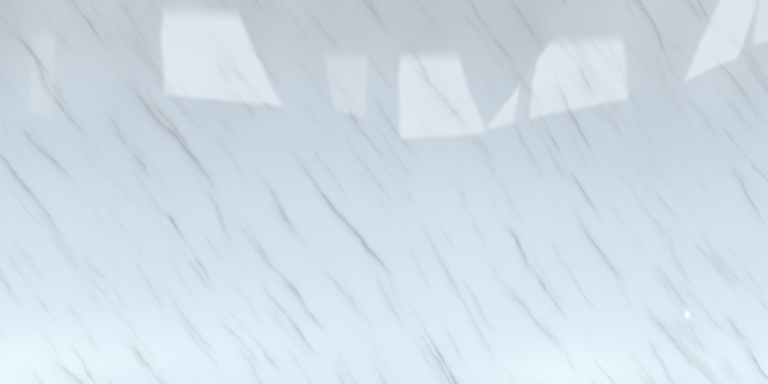
A WebGL 2 fragment shader for this texture:

```glsl
#version 300 es
precision highp float;
// Polished pale marble with slanting grey veins and soft window reflections.
uniform vec2 u_resolution;
out vec4 outColor;

float hash(vec2 p) {
  vec3 q = fract(p.xyx * vec3(0.1031, 0.1030, 0.0973));
  q += dot(q, q.yzx + 33.33);
  return fract((q.x + q.y) * q.z);
}

float noise(vec2 p) {
  vec2 i = floor(p), f = fract(p);
  f = f * f * (3.0 - 2.0 * f);
  return mix(mix(hash(i), hash(i + vec2(1, 0)), f.x),
             mix(hash(i + vec2(0, 1)), hash(i + vec2(1, 1)), f.x), f.y);
}

float fbm(vec2 p) {
  float sum = 0.0, amp = 0.5;
  for (int i = 0; i < 4; i++) {
    sum += amp * noise(p);
    p = p * 2.03 + 17.7;
    amp *= 0.5;
  }
  return sum;
}

// Coordinates running along (x) and across (y) the grain.
vec2 toGrain(vec2 p) {
  return vec2(dot(p, vec2(0.57, -0.82)), dot(p, vec2(0.82, 0.57)));
}

// One layer of broken veins, at most one per cell.
float veinLayer(vec2 p, float gap, float len, float seed) {
  vec2 g = toGrain(p) + seed * 3.7;
  g.y += 0.07 * (noise(p * 3.0 + seed) - 0.5) + 0.022 * (fbm(p * 13.0 + seed) - 0.5);
  float column = floor(g.y / gap);
  float along = g.x / len + 7.0 * hash(vec2(column, seed));
  vec2 id = vec2(floor(along), column + 31.0 * seed);
  float s = fract(along), cell = fract(g.y / gap) - 0.5;
  float tilt = (hash(id + 5.1) - 0.5) * 0.12 * len;
  float across = (cell - 0.4 * (hash(id) - 0.5)) * gap + tilt * (s - 0.5);
  float fade = smoothstep(0.0, 0.4, s) * smoothstep(1.0, 0.65, s) * smoothstep(0.5, 0.36, abs(cell));
  float broken = smoothstep(0.25, 0.65, fbm(vec2(g.x * 13.0, g.y * 45.0)));
  float core = exp(-abs(across) / (0.0018 + 0.003 * noise(g * 17.0)));
  float halo = exp(-abs(across + 0.005) / 0.011);
  return fade * (0.25 + 0.75 * hash(id + 9.3)) * (core * (0.25 + 0.75 * broken) + 0.38 * halo * broken);
}

// Soft reflected pane; each side leans on its own and the base is tilted.
float pane(vec2 p, vec2 low, vec2 high, vec2 lean, float tilt) {
  float soft = 0.009, rise = p.y - low.y;
  float left = smoothstep(-soft, soft, p.x - low.x - lean.x * rise);
  float right = smoothstep(-soft, soft, high.x + lean.y * rise - p.x);
  float base = smoothstep(-soft, soft, rise - tilt * (p.x - low.x));
  return left * right * base * smoothstep(0.0, 0.05, high.y - p.y);
}

float glow(vec2 p, vec2 center, vec2 size) {
  vec2 d = (p - center) / size;
  return exp(-dot(d, d));
}

void main() {
  vec2 p = gl_FragCoord.xy / u_resolution.y;

  // Cool sheen, greyer towards the top
  float h = p.y + 0.06 * (noise(p * vec2(1.8, 2.5)) - 0.5) + 0.02 * (p.x - 1.0);
  vec3 color = mix(vec3(0.865, 0.925, 0.968), vec3(0.825, 0.882, 0.928), smoothstep(0.08, 0.46, h));
  color = mix(color, vec3(0.780, 0.827, 0.866), smoothstep(0.40, 0.74, h));
  color = mix(color, vec3(0.758, 0.790, 0.822), smoothstep(0.72, 1.0, h));
  color += 0.018 * (fbm(p * vec2(5.0, 3.0) + 4.0) - 0.5);

  // Blurred upright shadows in the upper part
  float upper = smoothstep(0.58, 0.85, p.y);
  color += upper * 0.055 * (noise(vec2(p.x * 8.0 - p.y, p.y * 2.0)) - 0.5);

  // Window light with ragged edges, crossed by a slim trunk
  vec2 w = p + 0.02 * (vec2(fbm(p * 9.0), fbm(p * 9.0 + 40.0)) - 0.47);
  float light = pane(w, vec2(0.43, 0.75), vec2(0.72, 0.99), vec2(-0.05, -0.45), -0.09);
  light = max(light, pane(w, vec2(1.04, 0.64), vec2(1.27, 0.88), vec2(0.0, -0.35), 0.08));
  light = max(light, pane(w, vec2(1.26, 0.665), vec2(1.65, 0.92), vec2(0.75, -0.12), 0.20));
  light = max(light, pane(w, vec2(1.78, 0.79), vec2(1.90, 1.10), vec2(0.45, 0.36), 0.40));
  light = max(light, 0.8 * pane(w, vec2(1.96, 0.88), vec2(2.10, 1.10), vec2(0.1, 0.0), 0.2));
  light = max(light, 0.5 * pane(w, vec2(0.87, 0.72), vec2(0.95, 0.88), vec2(-0.2, 0.05), -0.3));
  light = max(light, 0.35 * pane(w, vec2(0.08, 0.71), vec2(0.14, 0.93), vec2(0.0), -0.3));
  float trunk = smoothstep(0.026, 0.012, abs(w.x - 1.35 - 0.18 * (w.y - 0.68)));
  light *= 1.0 - 0.85 * trunk;
  light *= 0.75 + 0.4 * fbm(p * 6.0 + 8.0);
  color = mix(color, vec3(0.885, 0.918, 0.945), 0.88 * clamp(light, 0.0, 1.0));

  // Pale pools of light along the bottom
  float pool = glow(p, vec2(0.0, 0.02), vec2(0.22, 0.11)) + 0.6 * glow(p, vec2(0.36, 0.07), vec2(0.30, 0.08))
             + glow(p, vec2(1.48, 0.03), vec2(0.24, 0.08)) + 0.5 * glow(p, vec2(1.95, 0.05), vec2(0.2, 0.06));
  color = mix(color, vec3(0.925, 0.978, 1.0), min(pool, 1.0) * 0.85);

  // Veins in three sizes, plus faint wisps along the grain
  float vein = veinLayer(p, 0.19, 0.46, 1.0) + 0.7 * veinLayer(p, 0.13, 0.30, 2.0)
             + 0.45 * veinLayer(p, 0.10, 0.22, 3.0);
  vec2 g = toGrain(p);
  g.y += 0.05 * noise(p * 4.0);
  float wisp = smoothstep(0.55, 0.8, fbm(g * vec2(4.0, 24.0))) * smoothstep(0.35, 0.7, noise(p * 5.0 + 3.0));
  vein = (vein + 0.3 * wisp) * (1.0 - 0.45 * light);
  color = mix(color, vec3(0.585, 0.610, 0.625), 0.52 * clamp(vein, 0.0, 1.0));

  // Small glint and fine surface grain
  color = mix(color, vec3(1.0), glow(p, vec2(1.79, 0.18), vec2(0.008, 0.012)));
  color += 0.008 * (noise(p * 190.0) - 0.5);
  outColor = vec4(clamp(color, 0.0, 1.0), 1.0);
}
```
